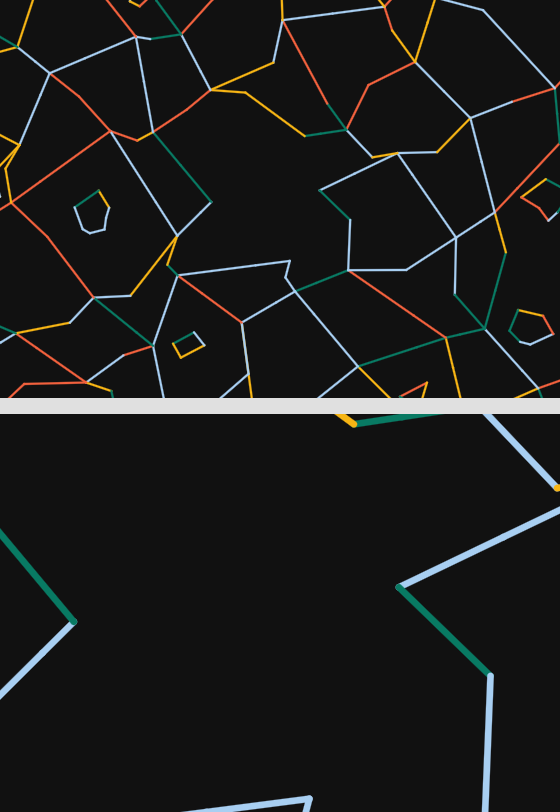
Top: the whole. Bottom: its middle third, enlarged.
A WebGL 1 fragment shader for this background:

```glsl
precision highp float;

uniform vec2 u_resolution;

const float CELL_SIZE = 0.2;      // in canvas heights
const float HALF_WIDTH = 0.0028;  // in canvas heights
const float TILT = 0.6;
const float TAU = 6.28319;

float hash(vec2 key) {
  vec3 q = fract(key.xyx * 0.1031);
  q += dot(q, q.yzx + 33.33);
  return fract((q.x + q.y) * q.z);
}

vec2 hash2(vec2 key) {
  return vec2(hash(key + 7.3), hash(key + 51.9));
}

vec3 inkColour(float pick) {
  vec3 ink = vec3(0.66, 0.81, 0.95);
  ink = mix(ink, vec3(0.03, 0.48, 0.39), step(0.41, pick));
  ink = mix(ink, vec3(0.95, 0.38, 0.24), step(0.63, pick));
  return mix(ink, vec3(0.97, 0.71, 0.08), step(0.85, pick));
}

float segmentDistance(vec2 p, vec2 a, vec2 b) {
  vec2 along = b - a;
  float t = clamp(dot(p - a, along) / dot(along, along), 0.0, 1.0);
  return length(p - a - along * t);
}

vec3 stroke(vec3 base, vec2 p, vec2 a, vec2 b, float pick, float pixel) {
  float edge = HALF_WIDTH / CELL_SIZE - segmentDistance(p, a, b);
  float cover = clamp(edge / (1.2 * pixel) + 0.5, 0.0, 1.0);
  return mix(base, inkColour(pick), cover);
}

// Lattice point moved at random; neighbouring cells share it
vec2 meshPoint(vec2 lattice) {
  return lattice + 0.84 * (hash2(lattice) - 0.5);
}

// Corners of the unit square, counterclockwise
vec2 squareCorner(float i) {
  return floor(mod(vec2(i + 1.0, i) / 2.0, 2.0));
}

// Outline through the four mesh points, with some sides bent
vec3 meshOutline(vec3 base, vec2 p, vec2 cell, float pixel) {
  for (int i = 0; i < 4; i++) {
    float side = float(i);
    vec2 a = meshPoint(cell + squareCorner(side));
    vec2 b = meshPoint(cell + squareCorner(side + 1.0));
    vec2 key = cell + vec2(17.3, 41.7) * (side + 1.0);
    vec2 along = b - a;
    float bent = step(hash(key), 0.5);
    vec2 bend = hash2(key + 3.1) - 0.5;
    vec2 middle = a + along * (0.5 + 0.5 * bend.x)
                + vec2(-along.y, along.x) * bend.y * 0.55 * bent;
    float pick = hash(key + 11.7);
    float nextPick = mix(pick, hash(key + 23.9), bent);
    base = stroke(base, p, a, middle, pick, pixel);
    base = stroke(base, p, middle, b, nextPick, pixel);
  }
  return base;
}

// Vertex of a small ragged polygon
vec2 shardVertex(vec2 cell, float i, float count) {
  float index = mod(i, count);
  vec2 random = hash2(cell + vec2(9.1, 27.7) * (index + 1.0));
  float angle = TAU * (index + 0.7 * random.x) / count;
  float radius = mix(0.1, 0.36, random.y);
  return radius * vec2(cos(angle), sin(angle));
}

vec3 shardOutline(vec3 base, vec2 p, vec2 cell, float pixel) {
  vec2 centre = vec2(0.0);
  for (int i = 0; i < 4; i++) {
    centre += 0.25 * meshPoint(cell + squareCorner(float(i)));
  }
  float count = 4.0 + floor(4.0 * hash(cell + 63.1));
  for (int i = 0; i < 7; i++) {
    float index = float(i);
    if (index >= count) break;
    vec2 a = centre + shardVertex(cell, index, count);
    vec2 b = centre + shardVertex(cell, index + 1.0, count);
    float pick = hash(cell + 5.7 * index + 81.3);
    base = stroke(base, p, a, b, pick, pixel);
  }
  return base;
}

void main() {
  vec2 p = (gl_FragCoord.xy - vec2(0.47, 0.5) * u_resolution) / u_resolution.y;
  float pixel = 1.0 / (u_resolution.y * CELL_SIZE);
  p = mat2(cos(TILT), -sin(TILT), sin(TILT), cos(TILT)) * p / CELL_SIZE + 0.5;

  // Alternate cells hold outlines; those between may hold shards
  vec3 colour = vec3(0.067);
  for (int y = -1; y <= 1; y++) {
    for (int x = -1; x <= 1; x++) {
      vec2 cell = floor(p) + vec2(float(x), float(y));
      float chance = hash(cell + 131.7);
      float fromVoid = length(cell);
      if (mod(cell.x + cell.y, 2.0) < 0.5) {
        if (fromVoid > 0.5 && chance < 0.92) {
          colour = meshOutline(colour, p, cell, pixel);
        }
      } else if (fromVoid > 1.5 && chance < 0.55) {
        colour = shardOutline(colour, p, cell, pixel);
      }
    }
  }
  gl_FragColor = vec4(colour, 1.0);
}
```
